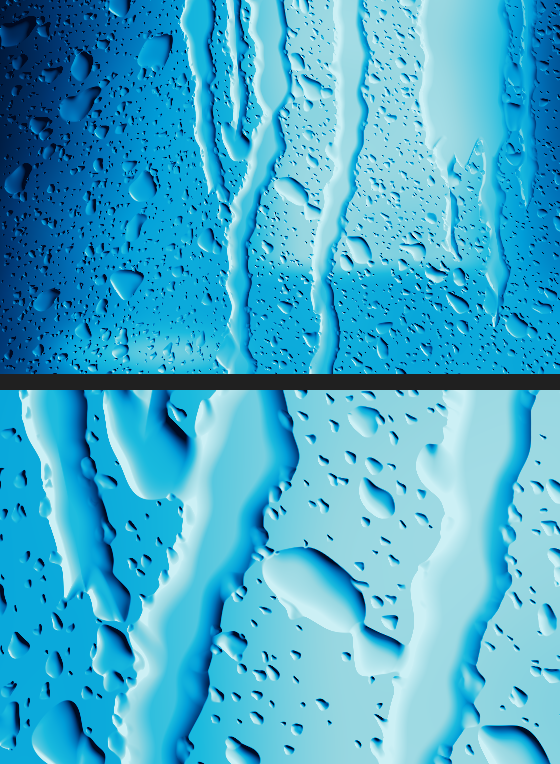
Top, the full canvas; bottom, a detail of the centre.
Give the GLSL for this texture, as a Shadertoy shader.

```glsl
// Water drops and running streaks on a window pane in front of a blurred blue light.

const float BEVEL = 0.024;             // width of the curved rim of the water
const float REFRACTION = 0.15;         // how far the rim bends the view
const float RIM_LIGHT = 0.32;
const float DROP_SHADE = 1.05;
const float STREAM_SHADE = 0.74;
const float STREAM_LIFT = 0.34;        // streaks are paler than the pane
const float DROP_LIFT = 0.03;
const float PALE = 0.98;
const float MELT = 0.012;              // how far touching water joins
const vec2 DROP_LIGHT = vec2(-0.72, -0.69);
const vec2 STREAM_LIGHT = vec2(-0.98, -0.20);
const float LEFT_LEAN = -0.75;         // drops lean one way at the left,
const float RIGHT_LEAN = 0.70;         // the other way further right
const int DROP_LAYERS = 4;
const float LARGEST_CELL = 0.15;
const int STREAM_COUNT = 8;

// Top x, half width, sideways drift, lower end
const vec4 STREAMS[STREAM_COUNT] = vec4[](
    vec4(0.54, 0.026, 0.08, 0.37), vec4(0.63, 0.015, -0.02, 0.56),
    vec4(0.73, 0.038, -0.10, -0.30), vec4(0.94, 0.036, -0.07, -0.30),
    vec4(1.25, 0.105, 0.02, 0.56), vec4(1.21, 0.018, 0.01, 0.26),
    vec4(1.31, 0.026, 0.02, 0.10), vec4(1.41, 0.018, 0.00, 0.38));

// Dark to light
const vec3 RAMP[7] = vec3[](
    vec3(0.00, 0.04, 0.13), vec3(0.00, 0.22, 0.46), vec3(0.00, 0.43, 0.71),
    vec3(0.00, 0.62, 0.85), vec3(0.10, 0.73, 0.87), vec3(0.59, 0.84, 0.88),
    vec3(0.80, 0.94, 0.96));

vec2 hash2(vec2 p) {
    vec3 q = fract(p.xyx * vec3(0.1031, 0.1030, 0.0973));
    q += dot(q, q.yzx + 33.33);
    return fract((q.xx + q.yz) * q.zy);
}

float corner(vec2 cell, vec2 offset) {
    return dot(hash2(cell) * 2.0 - 1.0, offset);
}

float gradientNoise(vec2 p) {
    vec2 i = floor(p), f = fract(p);
    vec2 u = f * f * f * (f * (f * 6.0 - 15.0) + 10.0);
    vec2 X = vec2(1, 0), Y = vec2(0, 1);
    return 1.4 * mix(mix(corner(i, f), corner(i + X, f - X), u.x),
                     mix(corner(i + Y, f - Y), corner(i + 1.0, f - 1.0), u.x), u.y);
}

float meltTogether(float a, float b, float k) {
    float h = max(k - abs(a - b), 0.0) / k;
    return max(a, b) + 0.25 * h * h * k;
}

// Brightness of the blurred scene behind the glass
float backdrop(vec2 p) {
    float light = mix(0.03, 0.69, smoothstep(-0.08, 0.68, p.x + 0.2 * (1.0 - p.y)));
    float pane = smoothstep(0.56, 0.82, p.x) * (1.0 - smoothstep(1.16, 1.42, p.x))
               * smoothstep(0.23, 0.32, p.y);
    light = mix(light, 1.0, pane);
    light -= 0.38 * smoothstep(1.30, 1.52, p.x) * smoothstep(-0.2, 0.8, p.y);
    float glow = exp(-pow((p.y - 0.06) / 0.06, 2.0));
    light += 0.24 * glow * smoothstep(0.05, 0.25, p.x) * (1.0 - smoothstep(0.5, 0.75, p.x));
    return light + 0.06 * gradientNoise(p * 4.0);
}

// Inside depth of the streaks, negative outside
float streams(vec2 p) {
    float depth = -1.0;
    float frill = 0.012 * gradientNoise(p * vec2(9.0, 19.0));
    float fingers = 0.13 * gradientNoise(vec2(p.x * 15.0, 4.3));
    for (int i = 0; i < STREAM_COUNT; i++) {
        vec4 s = STREAMS[i];
        float seed = float(i) * 7.3;
        float x = s.x + s.z * (1.0 - smoothstep(0.28, 0.72, p.y))
                + 0.024 * gradientNoise(vec2(seed, p.y * 5.0));
        float ripple = gradientNoise(p * vec2(7.0, 10.0) + seed);
        float width = s.y * mix(0.75, 1.15, smoothstep(0.1, 0.9, p.y))
                    + 0.026 * ripple + frill;
        float end = s.w + fingers;
        width -= 0.13 * (1.0 - smoothstep(end, end + 0.09, p.y));
        depth = meltTogether(depth, width - abs(p.x - x), MELT);
    }
    return depth;
}

// Inside depth of the scattered domes, from large to tiny
float drops(vec2 p) {
    float depth = -1.0, cell = LARGEST_CELL;
    float lean = mix(LEFT_LEAN, RIGHT_LEAN, smoothstep(0.4, 0.7, p.x));
    for (int layer = 0; layer < DROP_LAYERS; layer++) {
        vec2 q = p / cell + float(layer) * 31.0;
        q += 0.10 * vec2(gradientNoise(q * 2.6), gradientNoise(q * 2.6 + 19.0));
        vec2 base = floor(q - 0.5);
        for (int k = 0; k < 4; k++) {
            vec2 id = base + vec2(k & 1, k >> 1);
            vec2 shape = hash2(id + 57.0);
            vec2 d = q - id - mix(vec2(0.1), vec2(0.9), hash2(id));
            float present = step(hash2(id + 113.0).x, layer == 0 ? 0.60 : 0.70);
            float radius = mix(0.10, 0.27, shape.x * shape.x);
            float angle = lean + (shape.y - 0.5) * 0.9;
            d = mat2(cos(angle), -sin(angle), sin(angle), cos(angle)) * d;
            d.x *= 1.15 + 0.25 * sin(clamp(1.5 * d.y / radius, -1.57, 1.57));
            d.y *= mix(0.58, 0.95, fract(shape.y * 7.0));
            float dome = 0.5 * cell * (radius - dot(d, d) / radius);
            depth = meltTogether(depth, dome - (1.0 - present), 0.04 * cell);
        }
        cell *= 0.52;
    }
    return depth;
}

float water(vec2 p) { return meltTogether(streams(p), drops(p), MELT); }

vec3 ramp(float light) {
    vec3 color = RAMP[0];
    for (int i = 1; i < 7; i++)
        color = mix(color, RAMP[i], clamp(light * 5.0 - float(i - 1), 0.0, 1.0));
    return color;
}

void mainImage(out vec4 fragColor, in vec2 fragCoord) {
    vec2 p = fragCoord / iResolution.y;
    float soft = 0.7 / iResolution.y;

    // Slope of the water surface
    vec2 e = vec2(0.0015, 0.0);
    float depth = water(p);
    vec2 uphill = (vec2(water(p + e), water(p + e.yx)) - depth) / e.x;
    uphill /= max(length(uphill), 1.0);
    float steep = 1.0 - clamp(depth / BEVEL, 0.0, 1.0);
    float wet = smoothstep(-soft, soft, depth);

    // Refracted view, then lit and shaded rims
    float light = backdrop(p + uphill * steep * REFRACTION);
    float inStream = streams(p);
    float streak = smoothstep(-soft, BEVEL * 0.5, inStream);
    float nearStream = smoothstep(-0.01, 0.0, inStream);
    light = mix(light + DROP_LIFT, max(light, PALE), STREAM_LIFT * streak);
    float facing = -dot(uphill, mix(DROP_LIGHT, STREAM_LIGHT, nearStream)) * steep;
    float shade = mix(DROP_SHADE, STREAM_SHADE, nearStream);
    light += RIM_LIGHT * max(facing, 0.0) - shade * pow(max(-facing, 0.0), 1.3);
    light += 0.25 * smoothstep(0.55, 0.80, facing);

    fragColor = vec4(ramp(mix(backdrop(p), light, wet)), 1.0);
}
```
